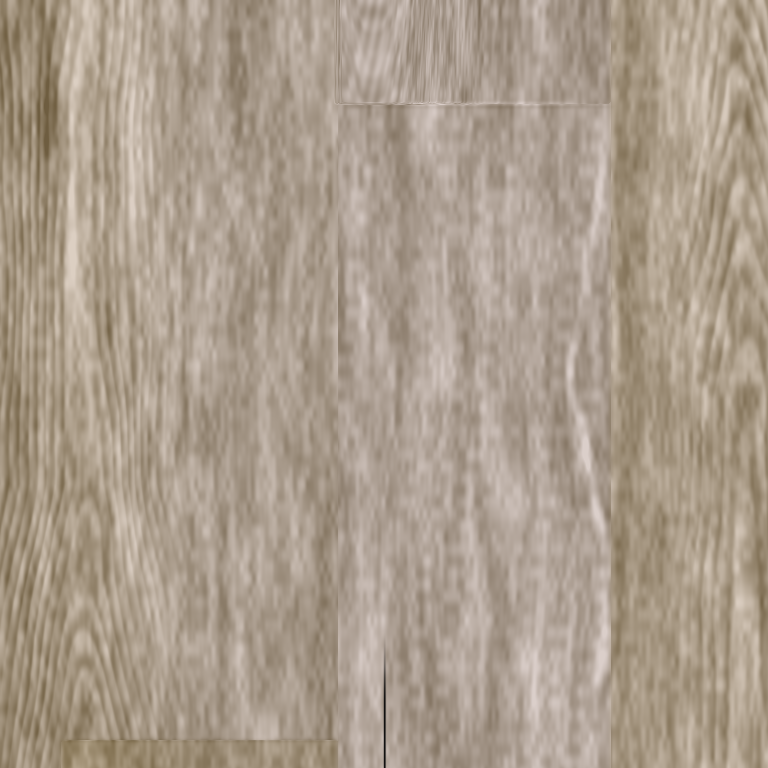
A three.js fragment shader for this texture:

```glsl
varying vec2 vUv;

float hash(vec2 p) {
  return fract(sin(dot(p, vec2(127.1, 311.7))) * 43758.5453);
}

float noise(vec2 p) {
  vec2 i = floor(p);
  vec2 f = fract(p);
  f = f * f * (3.0 - 2.0 * f);
  return mix(mix(hash(i), hash(i + vec2(1.0, 0.0)), f.x),
             mix(hash(i + vec2(0.0, 1.0)), hash(i + vec2(1.0, 1.0)), f.x), f.y);
}

float band(float x, float center, float width) {
  float d = (x - center) / width;
  return exp(-d * d);
}

float span(float x, float a, float b, float soft) {
  return smoothstep(a - soft, a + soft, x) * (1.0 - smoothstep(b - soft, b + soft, x));
}

// Layered fibres, stretched along the plank
float fibres(vec2 p) {
  p.x += 0.012 * (noise(p * vec2(7.0, 4.0)) - 0.5);
  float g = 0.42 * (noise(p * vec2(22.0, 2.2)) - 0.5);
  g += 0.44 * (noise(p * vec2(58.0, 7.0) + 17.0) - 0.5);
  g += 0.52 * (noise(p * vec2(115.0, 19.0) + 41.0) - 0.5);
  g += 0.44 * (noise(p * vec2(190.0, 65.0) + 73.0) - 0.5);
  return g;
}

// Nested arches whose legs run out into steep parallel lines
float arches(vec2 p, float center, float height, float spacing) {
  float dx = p.x - center + 0.03 * (noise(p * vec2(9.0, 5.0)) - 0.5);
  float s = height + 5.5 * sqrt(dx * dx + 0.0005);
  s += 0.05 * (noise(p * vec2(26.0, 9.0) + 5.0) - 0.5);
  float ring = fract(s / spacing);
  float line = smoothstep(0.0, 0.6, ring) * (1.0 - smoothstep(0.68, 1.0, ring));
  return (line - 0.5) * (0.55 + 0.8 * noise(p * vec2(40.0, 14.0)));
}

// Ragged pale streak along a wandering path
float streak(vec2 p, float path, float width, float low, float high) {
  float wander = 0.018 * (noise(vec2(p.y * 14.0, path * 3.0)) - 0.5);
  float ragged = 0.35 + 0.9 * noise(p * vec2(70.0, 22.0) + 9.0);
  return band(p.x, path + wander, width) * span(p.y, low, high, 0.06) * ragged;
}

void main() {
  vec2 p = vUv;

  // Plank layout
  float leftPlank = 1.0 - smoothstep(0.434, 0.446, p.x);
  float rightPlank = smoothstep(0.79, 0.8, p.x);
  float middlePlank = (1.0 - leftPlank) * (1.0 - rightPlank);
  float topPiece = middlePlank * smoothstep(0.863, 0.867, p.y);
  float bottomPiece = span(p.x, 0.08, 0.44, 0.004) * (1.0 - smoothstep(0.034, 0.038, p.y));
  float edgeStrip = 1.0 - smoothstep(0.07, 0.1, p.x + 0.03 * (noise(p * vec2(4.0, 9.0)) - 0.5));

  // Each board gets its own stretch of fibres
  vec2 q = p + vec2(2.3, 1.7) * step(0.44, p.x) + vec2(3.1, 4.3) * step(0.795, p.x);
  q += vec2(5.2, 2.9) * (step(0.5, topPiece) + step(0.5, bottomPiece));
  q.x -= 0.25 * p.y * topPiece * band(p.x, 0.5, 0.08);
  float tone = 0.6 + fibres(q);

  // Broad shading across the boards
  tone -= 0.2 * edgeStrip + 0.12 * band(p.x, 0.27, 0.035) + 0.1 * band(p.x, 0.43, 0.02);
  tone += 0.09 * band(p.x, 0.35, 0.04) + 0.06 * band(p.x, 0.52, 0.06);
  tone -= 0.13 * band(p.x, 0.63, 0.04) + 0.2 * band(p.x, 0.83, 0.025);
  tone -= 0.2 * bottomPiece + 0.18 * topPiece * smoothstep(0.73, 0.74, p.x);

  // Cathedral grain: arches give way to upright lines
  float leftHeight = min(p.y, 0.37) + 0.15 * max(p.y - 0.37, 0.0);
  float rightHeight = max(p.y, 0.48) + 0.15 * min(p.y - 0.48, 0.0);
  float leftFade = 1.0 - smoothstep(0.1, 0.3, p.x);
  tone += 0.42 * leftFade * (1.0 - bottomPiece) * arches(p, 0.11, leftHeight, 0.066);
  tone += 0.44 * smoothstep(0.85, 0.94, p.x) * arches(p, 0.965, rightHeight, 0.075);
  float slanted = sin(430.0 * (p.x - 0.22 * p.y) + 5.0 * noise(p * vec2(30.0, 9.0)));
  tone += 0.16 * slanted * topPiece * band(p.x, 0.5, 0.05);

  // Pale streaks and dark cracks
  tone += 0.5 * streak(p, 0.09 + 0.1 * (0.8 - p.y), 0.009, 0.45, 0.8);
  tone += 0.35 * streak(p, 0.105, 0.02, 0.9, 1.0);
  float bend = 0.768 + 0.018 * cos(11.0 * (p.y - 0.8));
  tone += 0.5 * streak(p, bend, 0.007, 0.12, 0.8);
  tone -= 0.38 * streak(p, bend + 0.014, 0.007, 0.08, 0.6);
  tone -= 0.35 * streak(p, 0.062, 0.012, 0.72, 1.0);
  tone -= 0.25 * streak(p, 0.242, 0.004, 0.45, 0.9);

  // Joints between boards
  tone += 0.3 * band(p.y, 0.865, 0.003) * span(p.x, 0.53, 0.74, 0.02);
  tone -= 0.14 * band(p.y, 0.861, 0.003) * span(p.x, 0.45, 0.795, 0.01);
  tone -= 0.16 * band(p.y, 0.036, 0.003) * span(p.x, 0.085, 0.44, 0.004);
  tone += 0.14 * band(p.x, 0.799, 0.004);

  // Wood colour, warmer on the outer boards
  vec3 color = mix(vec3(0.52, 0.46, 0.38), vec3(0.78, 0.73, 0.69), clamp(tone, -0.35, 1.3));
  float warmth = max(rightPlank, 1.0 - smoothstep(0.1, 0.3, p.x)) + bottomPiece;
  color += vec3(0.004, 0.0, -0.022) * warmth + vec3(0.0, 0.0, 0.01) * middlePlank;

  // Thin tapering slit at the lower edge
  float slit = band(p.x, 0.501, 0.0013) * (1.0 - smoothstep(0.08, 0.18, p.y));
  gl_FragColor = vec4(mix(color, vec3(0.02), slit), 1.0);
}
```
